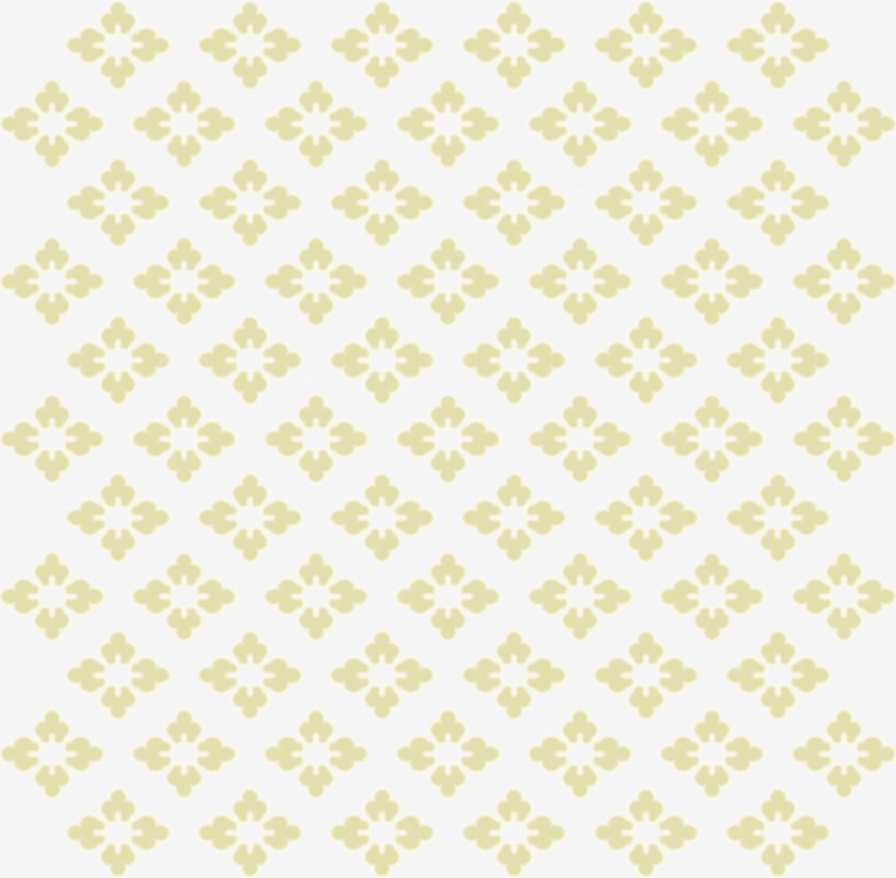
Give the GLSL for this pattern, as a Shadertoy shader.

```glsl
// Staggered rows of pale gold four-petal blossoms on a soft off-white ground.

const vec2 PITCH = vec2(0.1473, 0.1758);   // repeat of each sublattice, in canvas widths
const float MOTIF_SCALE = 1152.0;          // motif units per canvas width
const float PETAL_STRETCH = 1.18;          // side petals are longer than upright ones

const vec3 GROUND = vec3(0.962);
const vec3 HALO = vec3(0.98, 0.972, 0.922);
const vec3 GOLD = vec3(0.89, 0.875, 0.655);
const vec3 PALE_GOLD = vec3(0.892, 0.872, 0.705);

float hash(vec2 p) {
    return fract(sin(dot(p, vec2(127.1, 311.7))) * 43758.5453);
}

float valueNoise(vec2 p) {
    vec2 cell = floor(p), f = fract(p);
    f = f * f * (3.0 - 2.0 * f);
    float low = mix(hash(cell), hash(cell + vec2(1.0, 0.0)), f.x);
    float high = mix(hash(cell + vec2(0.0, 1.0)), hash(cell + 1.0), f.x);
    return mix(low, high, f.y);
}

float circle(vec2 p, vec2 center, float radius) {
    return length(p - center) - radius;
}

float smoothUnion(float a, float b, float blend) {
    float h = max(blend - abs(a - b), 0.0) / blend;
    return min(a, b) - 0.25 * h * h * blend;
}

// Three-lobed petal pointing along +y, with a slot cut into its base.
float petal(vec2 p) {
    p.x = abs(p.x);
    float shape = circle(p, vec2(0.0, 45.5), 9.5);
    shape = smoothUnion(shape, circle(p, vec2(0.0, 36.0), 9.0), 3.0);
    shape = smoothUnion(shape, circle(p, vec2(11.5, 31.0), 10.0), 3.0);
    shape = smoothUnion(shape, circle(p, vec2(8.5, 21.5), 6.8), 3.0);
    float slot = length(vec2(p.x, p.y - clamp(p.y, 0.0, 23.0))) - 3.8;
    return max(shape, -slot);
}

float blossom(vec2 p) {
    p = abs(p);
    return min(petal(p), petal(vec2(p.y, p.x / PETAL_STRETCH)));
}

// Offset from the nearest blossom centre of a bounded grid.
vec2 gridOffset(vec2 p, vec2 shift, vec2 limit) {
    vec2 center = floor(p / PITCH + 0.5 - shift) + shift;
    return p - clamp(center, -limit, limit) * PITCH;
}

void mainImage(out vec4 fragColor, in vec2 fragCoord) {
    vec2 p = (fragCoord - 0.5 * iResolution.xy) / iResolution.x;

    // Two interleaved grids: rows of seven and rows of six
    vec2 sevens = gridOffset(p, vec2(0.0), vec2(3.0, 2.0));
    vec2 sixes = gridOffset(p, vec2(0.5), vec2(2.5));
    float d = min(blossom(sevens * MOTIF_SCALE), blossom(sixes * MOTIF_SCALE));

    // Soft printed edge with a faint cream bleed
    float pixel = MOTIF_SCALE / iResolution.x;
    float softness = max(3.0, pixel);
    float ink = 1.0 - smoothstep(-softness, softness, d);
    float bleed = 1.0 - smoothstep(1.5, 6.5, d);

    // Gentle mottling of ink and ground
    float mottle = valueNoise(p * 190.0);
    float grain = valueNoise(p * 300.0 + 41.0) - 0.5;
    vec3 color = mix(GROUND, HALO, bleed);
    color = mix(color, mix(GOLD, PALE_GOLD, mottle), ink);
    fragColor = vec4(color + 0.008 * grain, 1.0);
}
```
